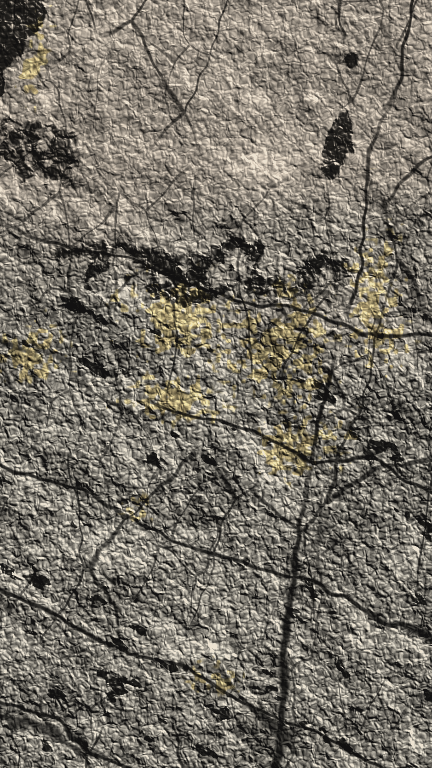
This texture is drawn by a Shadertoy shader. Its source:

```glsl
// Weathered rock face in low sunlight: chipped grain and thin cracks form a
// height field lit from the upper right, then ledges and hollows are shaded
// and lichen is scattered. Canvas width = 1, origin at the lower left.

float hash(vec2 p) {
    vec3 q = fract(p.xyx * 0.1031);
    q += dot(q, q.yzx + 33.33);
    return fract((q.x + q.y) * q.z);
}

float noise(vec2 p) {
    vec2 i = floor(p), f = fract(p);
    f = f * f * (3.0 - 2.0 * f);
    return mix(mix(hash(i), hash(i + vec2(1, 0)), f.x),
               mix(hash(i + vec2(0, 1)), hash(i + vec2(1, 1)), f.x), f.y);
}

float fbm(vec2 p) {
    float sum = 0.0, amp = 0.5;
    for (int i = 0; i < 4; i++) {
        sum += amp * noise(p);
        p = mat2(1.6, 1.2, -1.2, 1.6) * p + 17.3;
        amp *= 0.5;
    }
    return sum / 0.9375;
}

float line(float d, float width) {
    return 1.0 - smoothstep(width * 0.25, width, abs(d));
}

// Distance to the nearest cell centre, and the gap to the second nearest
vec2 cells(vec2 p) {
    vec2 cell = floor(p);
    float near = 9.0, second = 9.0;
    for (int y = -1; y <= 1; y++)
    for (int x = -1; x <= 1; x++) {
        vec2 c = cell + vec2(x, y);
        float d = length(c + vec2(hash(c), hash(c + 71.7)) - p);
        second = min(second, max(near, d));
        near = min(near, d);
    }
    return vec2(near, second - near);
}

float cracks(vec2 p) {
    vec2 q = p + 0.05 * (vec2(noise(p * 7.0), noise(p * 7.0 + 40.0)) - 0.5)
               + 0.012 * (vec2(noise(p * 30.0), noise(p * 30.0 + 90.0)) - 0.5);
    // Long steep fissure, wider and darker towards the bottom
    float low = 1.0 - smoothstep(0.3, 0.9, p.y);
    float m = line(q.x - 0.637 - 0.11 * q.y - 0.04 * q.y * q.y, mix(0.006, 0.012, low));
    m *= mix(smoothstep(0.1, 0.4, noise(p * 6.0 + 2.0)), 1.0, low);
    // Slanting joints that fade in and out
    for (int i = 0; i < 5; i++) {
        float k = float(i);
        float d = q.y - 1.25 + 0.27 * k + (0.27 + 0.07 * k) * q.x;
        m = max(m, line(d, 0.007) * smoothstep(0.15, 0.4, noise(q * 4.0 + k * 7.0)));
    }
    // Fine upright network in two sizes
    float wide = cells(mat2(4.8, 0.9, -1.0, 2.2) * q + 5.0).y;
    float small = cells(mat2(9.0, 2.5, -1.5, 6.0) * q + 9.0).y;
    m = max(m, 0.8 * line(wide, 0.032) * smoothstep(0.3, 0.55, noise(p * 5.0 + 12.0)));
    return max(m, 0.6 * line(small, 0.05) * smoothstep(0.45, 0.7, noise(p * 7.0 + 64.0)));
}

// Chipped grain: x is height, y is how deep in a crevice
vec2 grain(vec2 p) {
    vec2 q = p + 0.009 * (vec2(noise(p * 75.0), noise(p * 75.0 + 33.0)) - 0.5);
    float chip = cells(q * 68.0).x, grit = cells(q * 120.0 + 7.0).x;
    float h = -0.0068 * chip - 0.005 * grit, freq = 9.0;
    for (int i = 0; i < 4; i++) {
        h += noise(q * freq) / freq * (0.32 + 0.12 * float(i));
        q = mat2(0.8, 0.6, -0.6, 0.8) * q + 3.1;
        freq *= 2.1;
    }
    return vec2(h, 0.5 * (chip + grit) - 0.42);
}

// Ledges, the hollow and the open corner, 0 to 1
float shadows(vec2 p) {
    float rough = fbm(p * 11.0) - 0.5 + 0.35 * (fbm(p * 45.0) - 0.5);
    float ledge = p.y - 1.21 + 0.07 * p.x + 0.3 * (noise(p * vec2(4, 1) + 8.0) - 0.5) * p.x + 0.3 * rough;
    float s = 0.9 * (1.0 - smoothstep(0.01, 0.055, abs(ledge))) * smoothstep(0.35, 0.6, noise(p * 7.0 + 31.0));
    float shelf = p.y - 1.47 + 0.4 * p.x + 0.25 * rough;
    s = max(s, 0.8 * line(shelf, 0.04) * (1.0 - smoothstep(0.12, 0.3, p.x)));
    vec2 hollow = (p - vec2(0.785 + 0.15 * (p.y - 1.46), 1.46)) / vec2(0.027, 0.12);
    s = max(s, 1.0 - smoothstep(0.75, 1.1, length(hollow) + 2.5 * rough));
    // Small slanting pits in the lower half
    float pit = fbm(mat2(16, 8, 6, 24) * p + 77.0) + 0.12 * (noise(p * 70.0) - 0.5);
    s = max(s, smoothstep(0.7, 0.78, pit) * (1.0 - smoothstep(1.0, 1.3, p.y)));
    float corner = p.x - 0.55 * (p.y - 1.55) + 0.12 * rough;
    return max(s, 1.0 - smoothstep(-0.012, 0.008, corner));
}

float lichen(vec2 p) {
    // Patch centre and radii
    vec4 patches[9] = vec4[9](
        vec4(0.40, 1.04, 0.10, 0.10), vec4(0.63, 0.97, 0.13, 0.12), vec4(0.86, 1.06, 0.07, 0.14),
        vec4(0.69, 0.75, 0.09, 0.08), vec4(0.07, 0.96, 0.09, 0.06), vec4(0.41, 0.85, 0.11, 0.05),
        vec4(0.33, 0.61, 0.04, 0.03), vec4(0.50, 0.21, 0.05, 0.04), vec4(0.08, 1.66, 0.03, 0.10));
    float m = -1.0;
    for (int i = 0; i < 9; i++)
        m = max(m, 1.0 - length((p - patches[i].xy) / patches[i].zw));
    m += 1.5 * (fbm(p * 16.0 + 3.0) - 0.5) + 1.8 * (noise(p * 85.0) - 0.5);
    return smoothstep(0.2, 0.6, m);
}

void mainImage(out vec4 fragColor, in vec2 fragCoord) {
    vec2 p = fragCoord / iResolution.x;
    float upper = smoothstep(0.9, 1.4, p.y + 0.3 * (noise(p * 4.0) - 0.5));

    // Sunlit relief
    vec2 toSun = 0.003 * normalize(vec2(0.6, 0.8));
    vec2 here = grain(p);
    float slope = (here.x - grain(p + toSun).x) / 0.003;
    float tone = mix(0.46, 0.56, upper) + 0.24 * (fbm(p * 6.0 + 20.0) - 0.5);
    tone += slope * mix(0.27, 0.20, upper) - mix(0.5, 0.35, upper) * here.y;
    tone += 0.12 * smoothstep(0.72, 0.9, noise(p * 18.0 + 50.0));

    // Stone and lichen colours
    vec3 color = tone * mix(vec3(1.0, 0.97, 0.90), vec3(1.0, 0.94, 0.86), upper);
    vec3 yellow = mix(vec3(0.40, 0.34, 0.20), vec3(0.84, 0.77, 0.53), noise(p * 100.0 + 9.0));
    color = mix(color, yellow * (0.25 + 1.6 * tone), 0.7 * lichen(p));

    // Shade in cracks and under ledges, broken by lit grains
    float shade = smoothstep(0.1, 0.75, shadows(p) * (1.4 - 1.1 * tone));
    color *= (1.0 - 0.75 * cracks(p)) * (1.0 - 0.78 * shade);
    fragColor = vec4(clamp(color, vec3(0.07, 0.065, 0.065), vec3(0.93, 0.89, 0.82)), 1.0);
}
```
